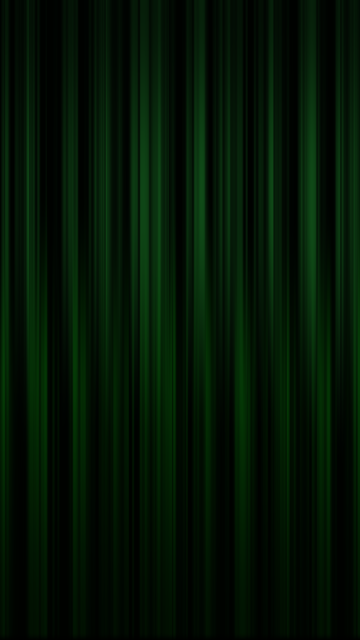
Reproduce this background procedurally as a Shadertoy shader.

```glsl
// Dark green curtain of soft vertical light strands, brightest above the middle.

const float TAU = 6.2831853;
const float FOLD_COUNT = 9.2;        // broad folds across the width
const float FOLD_WANDER = 0.9;       // irregularity of fold spacing
const float FOLD_WEIGHT = 0.43;
const float STRAND_COUNT = 62.0;     // medium strands across the width
const float STRAND_WEIGHT = 0.78;
const float THREAD_COUNT = 140.0;    // finest lines across the width
const float LOWER_SHIFT = 0.027;     // sideways offset of the lower curtain
const float HEM_RAGGED = 0.08;       // uneven height where curtains meet
const float GROOVE_DEPTH = 0.5;
const vec3 UPPER_GREEN = vec3(0.062, 0.285, 0.092);
const vec3 LOWER_GREEN = vec3(0.014, 0.215, 0.016);
const vec3 SHADOW = vec3(0.000, 0.008, 0.001);

float hash(float n) {
    return fract(sin(n * 12.9898) * 43758.5453);
}

// Smooth one-dimensional value noise
float noise(float x) {
    float cell = floor(x);
    float t = smoothstep(0.0, 1.0, x - cell);
    return mix(hash(cell), hash(cell + 1.0), t);
}

// Brightness across the cloth: broad folds, strands and dark grooves
float curtain(float x, float seed) {
    float wander = FOLD_WANDER * noise(x * 6.0 + 3.0);
    float fold = 0.5 + 0.5 * sin(TAU * (x * FOLD_COUNT + wander));
    float strands = 0.5 * noise(x * STRAND_COUNT + seed)
                  + 0.5 * noise(x * THREAD_COUNT + seed * 2.0);
    float groove = smoothstep(0.1, 0.5, noise(x * THREAD_COUNT * 1.2 + seed * 3.0));
    float light = smoothstep(0.25, 1.05, FOLD_WEIGHT * fold + STRAND_WEIGHT * strands);
    return light * mix(1.0 - GROOVE_DEPTH, 1.0, groove);
}

void mainImage(out vec4 fragColor, in vec2 fragCoord) {
    vec2 uv = fragCoord / iResolution.xy;

    // Vertical falloff, with a ragged seam between the two curtains
    float seam = uv.y + HEM_RAGGED * (noise(uv.x * 60.0 + 71.0) - 0.5);
    float upperFade = smoothstep(0.30, 0.68, seam)
                    * mix(1.0, 0.42, smoothstep(0.70, 1.0, uv.y));
    float lowerFade = (1.0 - smoothstep(0.36, 0.70, seam))
                    * mix(0.34, 1.0, smoothstep(0.0, 0.45, uv.y));

    // Blend both layers over the shadow
    vec3 color = SHADOW;
    color += UPPER_GREEN * upperFade * curtain(uv.x, 17.0);
    color += LOWER_GREEN * lowerFade * curtain(uv.x - LOWER_SHIFT, 41.0);

    // Narrow dark border at the foot
    color *= smoothstep(-0.004, 0.012, uv.y);
    fragColor = vec4(color, 1.0);
}
```
